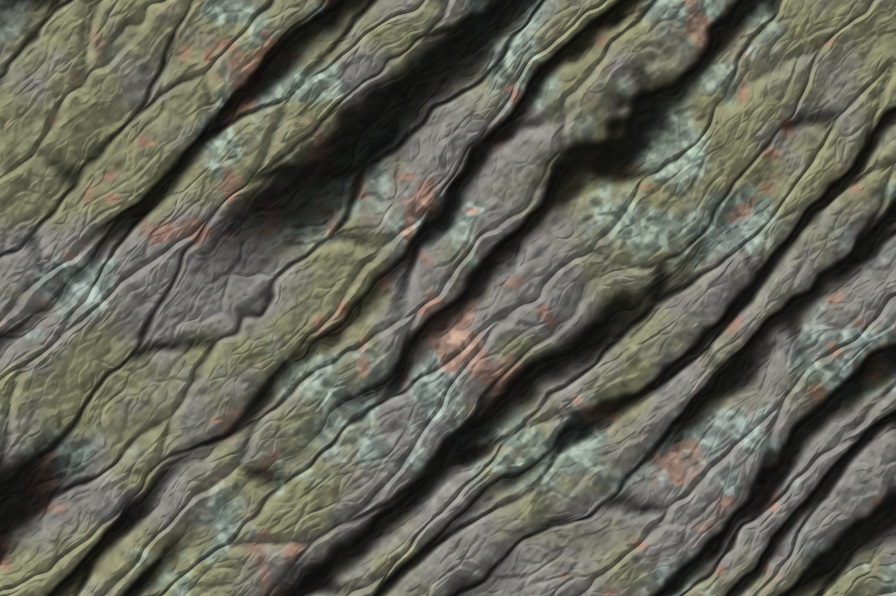
Give the GLSL for this texture, as a Shadertoy shader.

```glsl
// Weathered tree bark: slanting ragged ridges, dark furrows, flaky plates, moss and lichen.

const float GRAIN_ANGLE = 0.735;
const vec2 LIGHT_DIR = vec2(-0.5, 0.866);
const vec3 BARK_TINT = vec3(1.02, 1.0, 0.965);
const vec3 MOSS_TINT = vec3(1.03, 1.04, 0.72);
const vec3 LICHEN_TINT = vec3(0.95, 1.07, 1.01);
const vec3 RUST_TINT = vec3(1.22, 0.93, 0.80);

float hash(vec2 p) {
    vec3 q = fract(p.xyx * 0.1031);
    q += dot(q, q.yzx + 33.33);
    return fract((q.x + q.y) * q.z);
}

float noise(vec2 p) {
    vec2 i = floor(p), f = fract(p);
    f = f * f * (3.0 - 2.0 * f);
    return mix(mix(hash(i), hash(i + vec2(1, 0)), f.x),
               mix(hash(i + vec2(0, 1)), hash(i + vec2(1, 1)), f.x), f.y);
}

float layeredNoise(vec2 p, int octaves) {
    float sum = 0.0, weight = 0.5, total = 0.0;
    for (int i = 0; i < octaves; i++) {
        sum += weight * noise(p);
        total += weight;
        weight *= 0.6;
        p = p * 2.03 + 17.3;
    }
    return sum / total;
}

// x: gap between the two nearest cell centres (0 on an edge), y: random cell value
vec2 cellular(vec2 p) {
    vec2 home = floor(p);
    float nearest = 9.0, second = 9.0, id = 0.0;
    for (int j = -1; j <= 1; j++)
    for (int i = -1; i <= 1; i++) {
        vec2 cell = home + vec2(i, j);
        vec2 centre = cell + vec2(hash(cell), hash(cell + 71.7));
        float d = distance(p, centre);
        if (d < nearest) {
            second = nearest;
            nearest = d;
            id = hash(cell + 31.1);
        } else second = min(second, d);
    }
    return vec2(second - nearest, id);
}

// Rotate so that x runs along the ridges and y across them
vec2 alongGrain(vec2 p) {
    float c = cos(GRAIN_ANGLE), s = sin(GRAIN_ANGLE);
    return vec2(c * p.x + s * p.y, c * p.y - s * p.x);
}

// Bend the ridges with sines, then fray their borders with noise
vec2 bend(vec2 g) {
    float shift = 0.016 * sin(3.1 * g.x + 4.0 * g.y) + 0.009 * sin(7.7 * g.x - 9.0 * g.y + 1.3);
    shift += 0.075 * (noise(g * vec2(2.3, 5.0) + 40.0) - 0.5);
    shift += 0.026 * (noise(g * vec2(11.0, 19.0) + 9.0) - 0.5);
    shift += 0.011 * (noise(g * vec2(34.0, 48.0)) - 0.5);
    return vec2(g.x, g.y + shift);
}

// Lopsided ridge: steep shaded lower side, gentle lit upper side; 0 in a furrow, 1 on top
float ridges(vec2 g) {
    float band = 6.5 * g.y - 1.3 * g.y * g.y;
    band += 0.22 * sin(2.3 * band + 0.8);
    float t = fract(band);
    float profile = smoothstep(0.0, 0.27, t) * (1.0 - 0.95 * smoothstep(0.5, 1.0, t));
    float depth = mix(0.5, 1.0, smoothstep(0.2, 0.6, noise(g * vec2(2.4, 6.0) + 5.0)));
    float crack = smoothstep(0.0, 0.17, cellular(g * vec2(2.6, 11.0) + 3.0).x);
    return (1.0 - depth * (1.0 - profile)) * mix(0.45, 1.0, crack);
}

// x: surface height in canvas units, y: ridge level
vec2 barkSurface(vec2 p) {
    vec2 g = alongGrain(p);
    vec2 b = bend(g);
    float ridge = ridges(b);
    vec2 plate = cellular(b * vec2(13.0, 31.0));
    vec2 flake = cellular(b * vec2(30.0, 66.0) + 50.0);
    float height = 0.05 * ridge;
    height += 0.009 * plate.y * smoothstep(0.0, 0.3, plate.x);
    height += 0.004 * flake.y * smoothstep(0.0, 0.4, flake.x);
    height += 0.018 * layeredNoise(g * vec2(19.0, 38.0), 3);
    return vec2(height, ridge);
}

void mainImage(out vec4 fragColor, in vec2 fragCoord) {
    vec2 p = fragCoord / iResolution.y;
    const float STEP = 0.0032;

    // Side light, with furrows closed off from the sky
    vec2 surface = barkSurface(p);
    float slope = (surface.x - barkSurface(p + LIGHT_DIR * STEP).x) / STEP;
    float lit = slope / (1.0 + abs(slope));
    float openness = smoothstep(0.03, 0.62, surface.y);
    float speckle = layeredNoise(p * 62.0, 2);
    float tone = 0.455 + 0.19 * lit + 0.16 * (speckle - 0.5);
    tone *= mix(0.17, 1.0, openness);

    // Growth: moss gathers at the upper left, lichen at the lower right
    float lean = p.y - 0.65 * p.x;
    float moss = smoothstep(0.43, 0.68, layeredNoise(p * 5.5 + 2.0, 4) + 0.08 * lean);
    float lichen = smoothstep(0.53, 0.68, layeredNoise(p * 8.0 + 60.0, 5) - 0.05 * lean);
    float rust = smoothstep(0.66, 0.76, layeredNoise(p * 13.0 + 90.0, 3));
    vec3 tint = mix(BARK_TINT, MOSS_TINT, 0.65 * moss);
    tint = mix(tint, LICHEN_TINT, 0.75 * lichen);
    tint = mix(tint, RUST_TINT, 0.7 * rust);
    tone += openness * lichen * 0.13 * smoothstep(0.4, 0.75, speckle);

    fragColor = vec4(clamp(tone * tint, 0.03, 0.85), 1.0);
}
```
